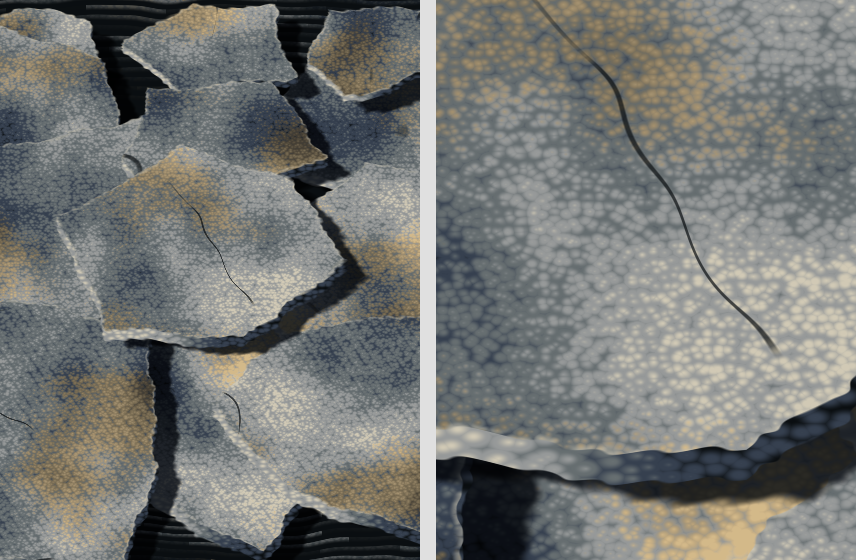
Left, the full canvas; right, a detail of the centre.
This texture is drawn by a Shadertoy shader. Its source:

```glsl
#define SLABS 12
#define SIDES 6
#define GRAIN_SCALE 190.0
#define GRAIN_CONTRAST 0.62
#define TONE_MEAN 0.44
#define TONE_SPREAD 0.40
#define STAIN_AMOUNT 0.75
#define SHADOW_OFFSET vec2(0.040, -0.030)
#define SHADOW_DEPTH 0.80

const vec3 INK    = vec3(0.04, 0.055, 0.065);
const vec3 SLATE  = vec3(0.21, 0.25, 0.31);
const vec3 GREY   = vec3(0.40, 0.43, 0.44);
const vec3 SILVER = vec3(0.59, 0.60, 0.60);
const vec3 PALE   = vec3(0.82, 0.79, 0.71);
const vec3 OCHRE  = vec3(0.64, 0.54, 0.37);

float hash(vec2 p) {
    return fract(sin(dot(p, vec2(127.1, 311.7))) * 43758.5);
}

// Layered, warped sines, roughly -1 to 1
float waves(vec2 p) {
    float sum = 0.0, amp = 0.5;
    for (int i = 0; i < 4; i++) {
        p = mat2(0.8, 0.6, -0.6, 0.8) * p * 1.7 + 1.3;
        sum += amp * sin(p.x + 1.7 * sin(p.y));
        amp *= 0.55;
    }
    return sum;
}

// Cellular noise: distance to the nearest jittered point
float cells(vec2 p) {
    vec2 base = floor(p);
    float nearest = 2.0;
    for (int y = -1; y <= 1; y++)
    for (int x = -1; x <= 1; x++) {
        vec2 c = base + vec2(x, y);
        vec2 seed = c + vec2(hash(c), hash(c + 57.3));
        nearest = min(nearest, distance(p, seed));
    }
    return nearest;
}

// Irregular convex slab with a chipped outline
float slabDist(vec2 p, vec2 center, vec2 size, float id) {
    vec2 q = (p - center) / size;
    float d = -10.0;
    for (int k = 0; k < SIDES; k++) {
        float rnd = hash(vec2(id, float(k)));
        float a = (float(k) + 0.8 * rnd) * 6.2832 / float(SIDES);
        float reach = 0.8 + 0.3 * hash(vec2(float(k) + 9.0, id));
        d = max(d, dot(q, vec2(cos(a), sin(a))) - reach);
    }
    float chips = 0.004 * sin(p.x * 37.0 + 2.0 * sin(p.y * 41.0 + id))
                + 0.0013 * sin(p.x * 190.0 + 2.0 * sin(p.y * 230.0));
    return d * min(size.x, size.y) + chips;
}

vec3 toneRamp(float v) {
    vec3 c = mix(INK, SLATE, smoothstep(-0.35, 0.02, v));
    c = mix(c, GREY, smoothstep(0.05, 0.38, v));
    c = mix(c, SILVER, smoothstep(0.38, 0.68, v));
    return mix(c, PALE, smoothstep(0.68, 1.0, v));
}

// Riven face: dappled light, grain, rust stains, fine cracks
vec3 stone(vec2 p, float id) {
    vec2 q = p + id * vec2(3.7, 1.9);
    float dapple = waves(p * vec2(4.0, 6.0)) + 0.7 * waves(q * 8.0);
    float grain = 0.6 * (0.5 - cells(q * GRAIN_SCALE * vec2(0.8, 1.1)))
                + 0.4 * (0.5 - cells(q * GRAIN_SCALE * 0.4));
    float v = TONE_MEAN + TONE_SPREAD * dapple + GRAIN_CONTRAST * grain;
    vec3 c = toneRamp(v);
    float stain = smoothstep(0.15, 0.7, waves(q * vec2(3.5, 6.0) + 4.0) + grain);
    c = mix(c, OCHRE * (0.45 + 0.85 * clamp(v, 0.0, 1.0)), STAIN_AMOUNT * stain);
    float line = abs(waves(q * 4.5 + 8.0));
    float broken = smoothstep(0.2, 0.5, waves(q * 7.0 + 2.0));
    return mix(c, INK, 0.7 * broken * (1.0 - smoothstep(0.008, 0.025, line)));
}

// Dark gaps, with thin stacked layers near the top and bottom
vec3 gaps(vec2 p) {
    float level = p.y * 60.0 + 0.8 * waves(p * 5.0);
    float layer = floor(level);
    float shard = hash(vec2(layer, floor(p.x * 7.0 + hash(vec2(layer)))));
    float edge = smoothstep(0.35, 0.85, fract(level)) * (1.0 - smoothstep(0.9, 1.0, fract(level)));
    float exposed = smoothstep(0.3, 0.45, abs(p.y - 0.5));
    return mix(INK, stone(p, 20.0), 0.65 * edge * shard * exposed);
}

void mainImage(out vec4 fragColor, in vec2 fragCoord) {
    vec2 p = fragCoord / iResolution.y;
    float soft = 1.0 / iResolution.y;
    vec3 color = gaps(p);

    // Pile the slabs in a shuffled order; nearer rows are larger
    for (int i = 0; i < SLABS; i++) {
        int slot = (i * 5) % SLABS;
        float id = float(slot), row = float(slot / 3), col = float(slot % 3);
        vec2 jitter = vec2(hash(vec2(id, 3.0)), hash(vec2(id, 8.0))) - 0.5;
        vec2 center = vec2(0.09 + 0.29 * col, 0.91 - 0.10 * row - 0.04 * row * row) + 0.06 * jitter;
        float radius = 0.075 + 0.045 * row;
        vec2 size = vec2(0.06 + 0.9 * radius, radius);
        float thick = 0.010 + 0.004 * row;

        float top = slabDist(p, center, size, id);
        float side = min(slabDist(p + vec2(0.0, thick), center, size, id),
                         slabDist(p + vec2(0.0, 0.5 * thick), center, size, id));
        float shadowDist = slabDist(p - SHADOW_OFFSET, center, size, id);

        float shadow = 1.0 - smoothstep(-0.004, 0.004, shadowDist);
        color *= 1.0 - SHADOW_DEPTH * shadow * vec3(1.0, 0.97, 0.92);
        if (min(top, side) > soft) continue;

        // Broken edge, brighter on the side facing the light
        float chip = cells(p * vec2(70.0, 130.0));
        float facing = 1.0 - smoothstep(-0.5, 0.2, (p.x - center.x) / size.x);
        vec3 edge = toneRamp(mix(-0.15, 0.75, facing) + 0.5 * (0.5 - chip));
        color = mix(color, edge, 1.0 - smoothstep(-soft, soft, side));

        // Top face with a pale worn rim
        vec3 face = stone(p, id);
        float rim = smoothstep(-0.005, 0.0, top) * (1.0 - smoothstep(0.3, 0.7, chip));
        face = mix(face, PALE, 0.5 * rim);
        color = mix(color, face, 1.0 - smoothstep(-soft, soft, top));
    }
    fragColor = vec4(color, 1.0);
}
```
